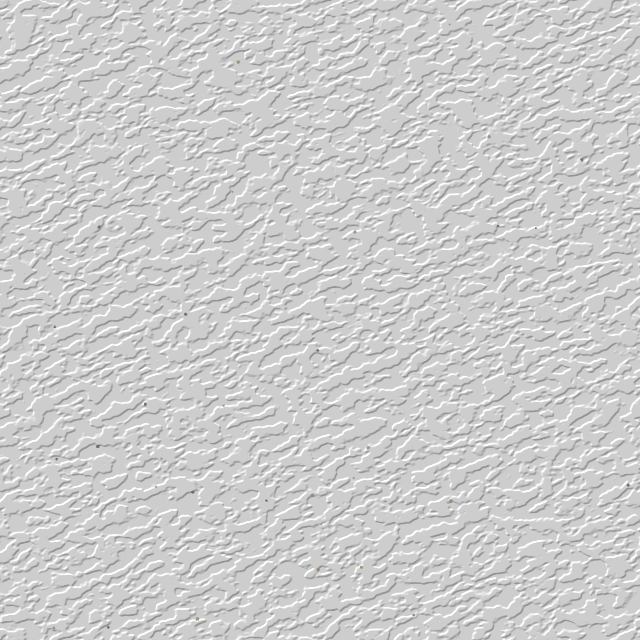
This texture is drawn by a three.js fragment shader. Its source:

```glsl
// Pale grey embossed plaster: slanted ragged plateaus lit from the upper left, with rare grit.

#define BASE_GREY 0.803
#define RELIEF_CONTRAST 0.225
#define PLATEAU_LEVEL 0.0
#define BEVEL_SOFTNESS 0.14
#define EMBOSS_REACH 0.0015
#define GRAIN_ANGLE 0.38
#define GRAIN_SCALE vec2(27.0, 58.0)
#define WARP_AMOUNT 0.006
#define GRIT_CELLS 15.0
#define GRIT_CHANCE 0.14

varying vec2 vUv;

float hash(vec2 cell) {
  vec3 q = fract(vec3(cell.xyx) * vec3(0.1031, 0.1030, 0.0973));
  q += dot(q, q.yzx + 33.33);
  return fract((q.x + q.y) * q.z);
}

vec2 latticeGradient(vec2 cell) {
  float angle = 6.28319 * hash(cell + 137.0);
  return vec2(cos(angle), sin(angle));
}

float gradientNoise(vec2 p) {
  vec2 i = floor(p);
  vec2 f = p - i;
  vec2 u = f * f * f * (f * (f * 6.0 - 15.0) + 10.0);
  vec2 e = vec2(1.0, 0.0);
  float a = dot(latticeGradient(i), f);
  float b = dot(latticeGradient(i + e.xy), f - e.xy);
  float c = dot(latticeGradient(i + e.yx), f - e.yx);
  float d = dot(latticeGradient(i + e.xx), f - e.xx);
  return mix(mix(a, b, u.x), mix(c, d, u.x), u.y);
}

// Height of the flattened, stretched relief, from 0 (floor) to 1 (plateau)
float reliefHeight(vec2 p) {
  vec2 warp = vec2(gradientNoise(p * 19.0), gradientNoise(p * 19.0 + 71.0));
  p += WARP_AMOUNT * warp;
  float c = cos(GRAIN_ANGLE);
  float s = sin(GRAIN_ANGLE);
  vec2 q = vec2(c * p.x + s * p.y, c * p.y - s * p.x) * GRAIN_SCALE;
  float sum = 0.0;
  float weight = 1.0;
  for (int octave = 0; octave < 3; octave++) {
    sum += weight * gradientNoise(q);
    q = q * vec2(1.95, 1.75) + 43.7;
    weight *= 0.58;
  }
  return smoothstep(PLATEAU_LEVEL - BEVEL_SOFTNESS, PLATEAU_LEVEL + BEVEL_SOFTNESS, sum);
}

// Tiny brown or dark grains, at most one per cell
vec3 addGrit(vec3 color, vec2 p) {
  vec2 cell = floor(p * GRIT_CELLS);
  vec2 place = 0.2 + 0.6 * vec2(hash(cell + 11.0), hash(cell + 29.0));
  vec2 offset = p - (cell + place) / GRIT_CELLS;
  float radius = mix(0.0012, 0.0028, hash(cell + 53.0));
  float ragged = length(offset) + 0.0012 * gradientNoise(p * 350.0);
  float cover = 1.0 - smoothstep(radius - 0.001, radius + 0.001, ragged);
  cover *= step(hash(cell + 5.0), GRIT_CHANCE);
  vec3 brown = vec3(0.58, 0.50, 0.38);
  vec3 dark = vec3(0.34, 0.33, 0.31);
  return mix(color, mix(brown, dark, step(0.6, hash(cell + 83.0))), 0.75 * cover);
}

void main() {
  // Emboss: height difference along the light direction
  vec2 towardLight = normalize(vec2(-0.6, 0.8)) * EMBOSS_REACH;
  float slope = reliefHeight(vUv - towardLight) - reliefHeight(vUv + towardLight);
  vec3 plaster = vec3(BASE_GREY + RELIEF_CONTRAST * slope);
  gl_FragColor = vec4(clamp(addGrit(plaster, vUv), 0.0, 1.0), 1.0);
}
```
